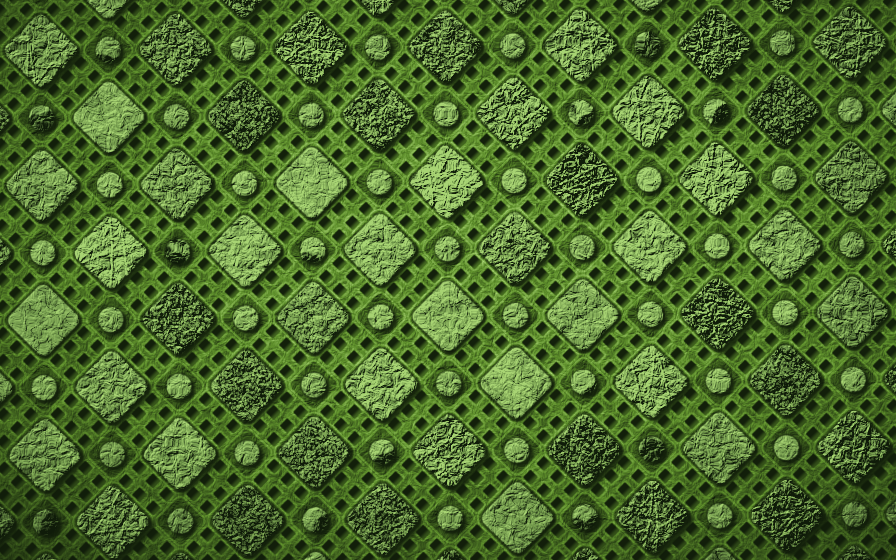
This pattern is drawn by a WebGL 1 fragment shader. Its source:

```glsl
precision highp float;
// Green cast grating: a tilted diamond lattice of worn square studs and round
// buttons, set in a mesh of small square holes. Distance functions give shapes,
// cellular noise gives grit and cracks; light falls from the upper left.
uniform vec2 u_resolution;

#define PITCH 0.1204       // stud to button spacing, in canvas heights
#define TILT 0.010         // small turn of the whole grating
#define STUD_HALF 0.287    // sizes below are in stud spacings
#define STUD_ROUND 0.085
#define BUTTON_RADIUS 0.130
#define HOLES 5.0          // mesh holes per stud spacing
#define HOLE_HALF 0.056
#define GRIT_SCALE 10.0
#define DARK vec3(0.06, 0.105, 0.035)
#define LEAF vec3(0.37, 0.56, 0.17)
#define STONE vec3(0.44, 0.59, 0.29)
#define PALE vec3(0.66, 0.83, 0.45)

vec2 hash2(vec2 p) {
  vec3 v = fract(p.xyx * vec3(0.1031, 0.1030, 0.0973));
  v += dot(v, v.yzx + 33.33);
  return fract((v.xx + v.yz) * v.zy);
}

// Distances to the nearest and second nearest cell points.
vec2 cellular(vec2 p) {
  vec2 id = floor(p), f = fract(p), best = vec2(8.0);
  for (int y = -1; y <= 1; y++) {
    for (int x = -1; x <= 1; x++) {
      vec2 o = vec2(float(x), float(y));
      float r = length(o + hash2(id + o) - f);
      best = r < best.x ? vec2(r, best.x) : vec2(best.x, min(best.y, r));
    }
  }
  return best;
}

// Layered grit height, roughly 0 to 1.
float grit(vec2 p) {
  p += 0.018 * sin(p.yx * 31.0 + 2.0 * sin(p * 17.0));
  p *= GRIT_SCALE;
  return 1.0 - 0.55 * cellular(p).x - 0.3 * cellular(p * 2.1 + 7.0).x
             - 0.2 * cellular(p * 4.3 + 19.0).x;
}

float roundBox(vec2 p, float halfSide, float radius) {
  vec2 e = abs(p) - halfSide + radius;
  return length(max(e, 0.0)) + min(max(e.x, e.y), 0.0) - radius;
}

// Light strands lying across a stud.
float strands(vec2 p, vec2 id, float width) {
  float cover = 0.0;
  for (int i = 0; i < 5; i++) {
    vec2 h = hash2(id * 3.7 + float(i) * 11.3);
    float angle = 6.2832 * h.x;
    vec2 along = vec2(cos(angle), sin(angle));
    float across = dot(p, vec2(-along.y, along.x)) - 0.36 * (h.y - 0.5);
    across += 0.5 * (h.x - 0.5) * dot(p, along) * dot(p, along);
    cover = max(cover, 1.0 - smoothstep(0.005, 0.005 + width, abs(across)));
  }
  return cover;
}

vec3 ramp(float tone, vec3 middle) {
  vec3 low = mix(DARK, middle, clamp(tone * 2.0, 0.0, 1.0));
  return mix(low, PALE, clamp(tone * 2.0 - 1.0, 0.0, 1.0));
}

void main() {
  // Lattice frame: studs at whole numbers, buttons at halves, light from +y.
  vec2 uv = gl_FragCoord.xy / u_resolution;
  vec2 q = (gl_FragCoord.xy - u_resolution * vec2(0.5, 0.4354)) / u_resolution.y;
  q = mat2(1.0, -TILT, TILT, 1.0) * q / PITCH;
  vec2 d = 0.5 * vec2(q.x + q.y, q.y - q.x);
  float px = 0.75 / (PITCH * u_resolution.y);
  vec2 studId = floor(d + 0.5), buttonId = floor(d);
  vec2 a = d - studId, b = d - buttonId - 0.5;
  vec2 wear = hash2(studId + 41.0), buttonWear = hash2(buttonId + 83.0);

  float height = grit(d);
  float relief = height - grit(d + vec2(0.003, 0.014));
  float patches = cellular(d * 4.0 + 5.0).x;
  float ragged = (0.5 - height) * 0.05 * wear.x;
  float stud = roundBox(a, STUD_HALF, STUD_ROUND) + ragged;
  float button = length(b) - BUTTON_RADIUS + 0.03 * buttonWear.x * (0.5 - height);

  // Metal mesh with lit far walls in the holes and raised rims at the wells.
  vec2 g = (fract(d * HOLES + 0.5) - 0.5) / HOLES;
  float hole = roundBox(g, HOLE_HALF, 0.014);
  float studWell = roundBox(a, 0.323, 0.105), buttonWell = roundBox(b, 0.198, 0.07);
  float well = min(studWell, buttonWell);
  float mesh = smoothstep(-px, px, well);
  float metal = 0.38 + 0.16 * (patches - 0.4) + 0.7 * relief;
  metal += 0.15 * mesh * (1.0 - smoothstep(0.004, 0.022, abs(hole - 0.012)));
  float pit = 0.27 - 0.25 * smoothstep(-0.045, 0.005, g.y);
  metal = mix(metal, pit, mesh * smoothstep(px, -px, hole));
  metal -= 0.13 * (1.0 - mesh);
  metal += 0.2 * (1.0 - smoothstep(0.004, 0.018, abs(well)));

  // Cast shadows and the dark grooves around raised parts.
  vec2 shift = vec2(0.0, 0.035 + 0.035 * wear.x);
  float shadow = smoothstep(0.045, -0.02, roundBox(a + shift, STUD_HALF, STUD_ROUND));
  float buttonShadow = smoothstep(0.035, -0.02, length(b + vec2(0.0, 0.045)) - BUTTON_RADIUS);
  float groove = 1.0 - smoothstep(0.0, 0.025, min(stud, button));
  metal *= 1.0 - 0.85 * max(max(shadow, buttonShadow), 0.6 * groove);

  // Stud tops: smooth and cracked, speckled, or strewn with strands.
  vec2 crack = cellular(d * 6.0 + 0.2 * sin(d.yx * 23.0));
  float top = 0.34 + 0.3 * wear.y - 0.012 * q.x + 0.3 * (patches - 0.4);
  top += relief * mix(1.4, 3.6, wear.x) + 0.35 * (height - 0.5);
  top -= 0.3 * (1.0 - wear.x) * (1.0 - smoothstep(0.01, 0.07, crack.y - crack.x));
  float speckle = smoothstep(0.35, 0.65, cellular(d * 34.0).x);
  top -= 0.4 * speckle * smoothstep(0.75, 0.2, wear.y);
  float strewn = step(0.68, wear.x);
  top += strewn * (0.45 * strands(a, studId, px) - 0.35 * strands(a + vec2(0.0, 0.018), studId, px));
  top += 0.25 * sign(a.y) * smoothstep(0.03, 0.0, -stud) * smoothstep(0.1, 0.25, abs(a.y));

  // Button tops are small domes, some broken away on the shaded side.
  float dome = 0.5 + 0.2 * buttonWear.y + 1.2 * b.y + 2.2 * relief;
  dome -= 0.5 * step(0.6, buttonWear.x) * smoothstep(0.01, -0.06, b.y + 0.5 * (patches - 0.5));

  // Join the parts under light that fades toward the corners.
  vec2 v = uv - vec2(0.52, 0.57);
  float light = 1.22 - 1.45 * dot(v, v);
  vec3 color = ramp(metal * light, LEAF);
  color = mix(color, ramp(top * light, STONE), smoothstep(px, -px, stud));
  color = mix(color, ramp(dome * light, STONE), smoothstep(px, -px, button));
  gl_FragColor = vec4(color, 1.0);
}
```
